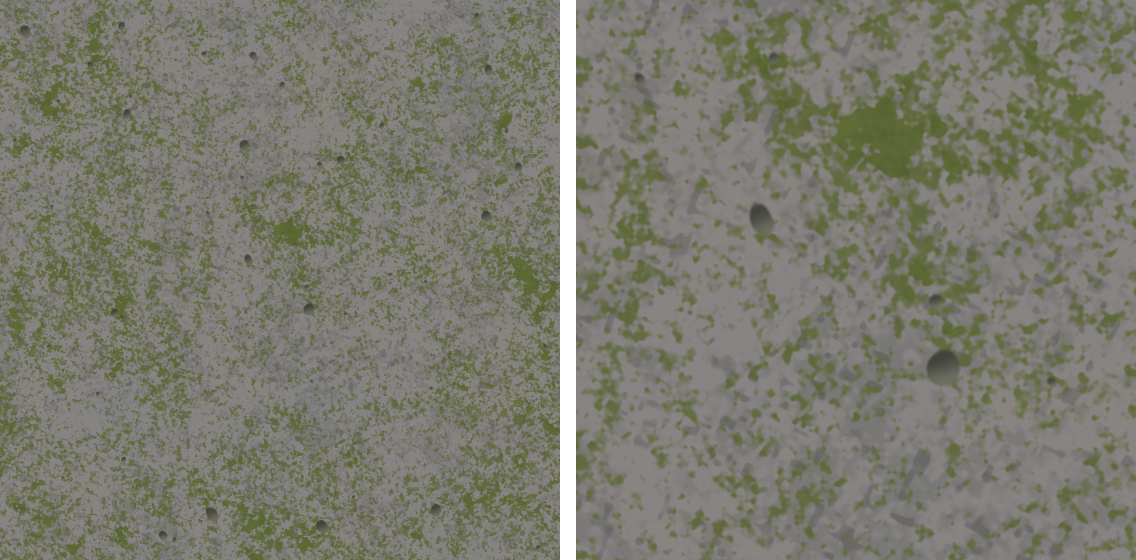
Left: the whole. Right: its middle third, enlarged.
A WebGL 1 fragment shader for this texture:

```glsl
precision highp float;
// Weathered grey concrete dusted with fine moss grains, with clumps and small pits.

uniform vec2 u_resolution;

const vec3 CONCRETE = vec3(0.530, 0.516, 0.512);
const vec3 STAIN = vec3(0.480, 0.472, 0.467);
const vec3 MOSS = vec3(0.350, 0.400, 0.190);
const vec3 PIT_SHADE = vec3(0.25, 0.25, 0.22);
const vec3 PIT_FLOOR = vec3(0.41, 0.42, 0.37);

float hash(vec2 p) {
  return fract(sin(dot(p, vec2(127.1, 311.7))) * 43758.55);
}

// Value noise centred on zero, from -0.5 to 0.5.
float noise(vec2 p) {
  vec2 i = floor(p);
  vec2 f = fract(p);
  f = f * f * (3.0 - 2.0 * f);
  float low = mix(hash(i), hash(i + vec2(1.0, 0.0)), f.x);
  float high = mix(hash(i + vec2(0.0, 1.0)), hash(i + vec2(1.0, 1.0)), f.x);
  return mix(low, high, f.y) - 0.5;
}

// Noise on a turned lattice, so that layers do not line up.
float layer(vec2 uv, float cells, float angle) {
  float c = cos(angle);
  float s = sin(angle);
  return noise(mat2(c, s, -s, c) * uv * cells + angle * 37.0);
}

// Share of moss: a dust of grains everywhere, thicker in patches, plus clumps.
float mossCover(vec2 uv, float patches, float fine, float grain) {
  float medium = layer(uv, 24.0, 0.9);
  float small = layer(uv, 58.0, 2.1);
  float dust = 0.38 * patches + 0.36 * medium + 0.32 * small
             + 0.55 * fine + 1.15 * grain;
  float clumps = 0.40 * patches + 0.50 * medium + 0.58 * small
               + 0.32 * fine + 0.30 * grain;
  return max(0.82 * smoothstep(-0.14, 0.47, dust),
             0.95 * smoothstep(0.28, 0.41, clumps));
}

vec3 concreteColor(vec2 uv, float fine, float dirt) {
  float streak = noise(vec2(uv.x * 13.0, uv.y * 4.0) + 9.0);
  float blotch = layer(uv, 38.0, 1.7);
  float stain = 0.5 * streak + 0.7 * blotch + 0.6 * fine + 0.8 * dirt;
  vec3 color = mix(CONCRETE, STAIN, smoothstep(-0.15, 0.45, stain));
  color += vec3(0.010, 0.0, -0.008) * layer(uv, 9.0, 2.8);
  // Sparse dark specks
  float speck = layer(uv, 165.0, 0.4) + 0.2 * blotch;
  return color * (1.0 - 0.14 * smoothstep(0.24, 0.42, speck));
}

// One oval pit at most per grid cell, shaded at its upper rim.
vec3 addPits(vec3 color, vec2 uv, float cells, float chance,
             float minRadius, float maxRadius) {
  vec2 id = floor(uv * cells);
  float size = hash(id + 3.7);
  float radius = mix(minRadius, maxRadius, size * size);
  vec2 jitter = vec2(hash(id + 11.3), hash(id + 27.9));
  vec2 center = (id + 0.2 + 0.6 * jitter) / cells;
  vec2 d = (uv - center) / radius;
  d.x += d.y * 0.5 * (hash(id + 41.1) - 0.3);
  d.y *= mix(0.70, 0.95, hash(id + 53.3));
  float dist = length(d) + 0.25 * layer(uv, 110.0, 1.2);
  float softness = 0.0013 / radius;
  float inside = 1.0 - smoothstep(1.0 - softness, 1.0 + softness, dist);
  float present = step(hash(id + 67.7), chance);
  vec3 pit = mix(PIT_FLOOR, PIT_SHADE, smoothstep(-0.9, 0.7, d.y - 0.3 * d.x));
  return mix(color, pit, 0.9 * inside * present);
}

void main() {
  vec2 uv = gl_FragCoord.xy / u_resolution.y;

  // Shared layers, from broad patches to single grains
  float patches = layer(uv, 6.0, 0.6) + 0.7 * layer(uv, 12.0, 1.4);
  float fine = layer(uv, 115.0, 0.3);
  float grain = 0.75 * layer(uv, 230.0, 1.1) + 0.55 * layer(uv, 390.0, 2.3);
  float dirt = layer(uv, 260.0, 0.75);

  vec3 color = concreteColor(uv, fine, dirt);
  vec3 moss = MOSS * (1.0 + 0.10 * dirt + 0.08 * layer(uv, 70.0, 2.5));
  color = mix(color, moss, mossCover(uv, patches, fine, grain));

  color = addPits(color, uv, 6.0, 0.36, 0.0060, 0.0110);
  color = addPits(color, uv, 15.0, 0.13, 0.0025, 0.0050);

  gl_FragColor = vec4(color, 1.0);
}
```
